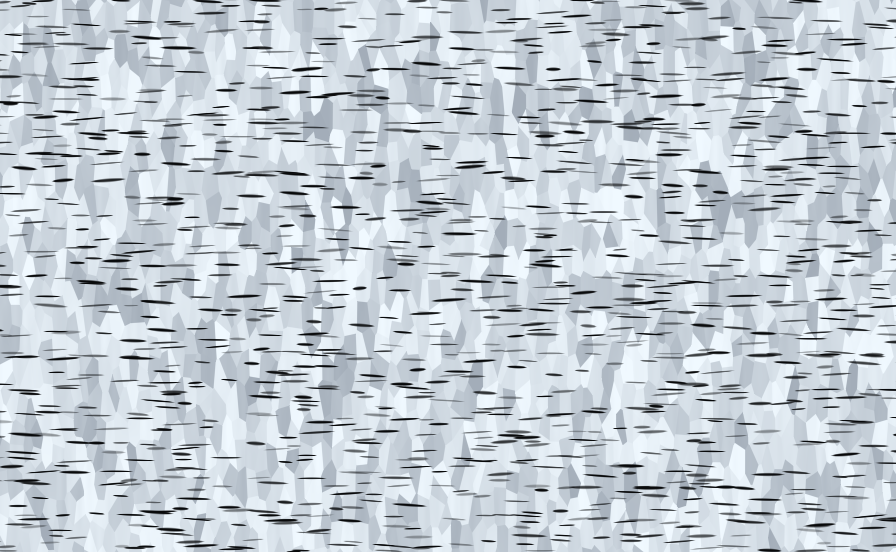
This texture is drawn by a WebGL 1 fragment shader. Its source:

```glsl
precision highp float;
// Pale upright crystal flakes crossed by short, dark horizontal brush dashes.
uniform vec2 u_resolution;

// Sizes are fractions of the canvas height.
#define FLAKE_SIZE vec2(0.0195, 0.050)
#define FLAKE_JITTER 0.92
#define FLAKE_BIAS 0.62
#define STREAK_SIZE vec2(0.009, 0.08)
#define STREAK_DEPTH 0.05
#define DASH_SPACING vec2(0.060, 0.024)
#define DASH_CHANCE 0.54
#define DASH_LENGTH vec2(0.014, 0.036)
#define DASH_WIDTH vec2(0.0014, 0.0042)
#define DASH_TILT 0.09

const vec3 SHADE = vec3(0.64, 0.68, 0.725);
const vec3 FROST = vec3(0.94, 0.975, 1.0);
const vec3 INK = vec3(0.03, 0.035, 0.04);

float hash(vec2 p) {
  return fract(sin(dot(p, vec2(127.1, 311.7))) * 43758.5453);
}

vec2 hash2(vec2 p) {
  return vec2(hash(p), hash(p + vec2(37.3, 91.7)));
}

float valueNoise(vec2 p) {
  vec2 i = floor(p);
  vec2 f = fract(p);
  f = f * f * (3.0 - 2.0 * f);
  float low = mix(hash(i), hash(i + vec2(1.0, 0.0)), f.x);
  float high = mix(hash(i + vec2(0.0, 1.0)), hash(i + vec2(1.0, 1.0)), f.x);
  return mix(low, high, f.y);
}

float flakeTone(vec2 cell) {
  return pow(hash(cell + 17.9), FLAKE_BIAS);
}

// Stretched Voronoi flakes, blended over one pixel at their borders.
float flakes(vec2 p, float pixel) {
  vec2 q = p / FLAKE_SIZE;
  vec2 base = floor(q);
  float nearDist = 100.0;
  float nextDist = 100.0;
  vec2 nearSite = vec2(0.0), nextSite = vec2(1.0);
  vec2 nearCell = base, nextCell = base;
  for (int y = -1; y <= 1; y++) {
    for (int x = -1; x <= 1; x++) {
      vec2 cell = base + vec2(float(x), float(y));
      vec2 site = cell + 0.5 + FLAKE_JITTER * (hash2(cell) - 0.5);
      vec2 d = site - q;
      float dist = dot(d, d);
      if (dist < nearDist) {
        nextDist = nearDist;
        nextSite = nearSite;
        nextCell = nearCell;
        nearDist = dist;
        nearSite = site;
        nearCell = cell;
      } else if (dist < nextDist) {
        nextDist = dist;
        nextSite = site;
        nextCell = cell;
      }
    }
  }
  float slope = 2.0 * length((nextSite - nearSite) / FLAKE_SIZE);
  float border = (nextDist - nearDist) / max(slope, 0.001);
  float inside = smoothstep(-0.7 * pixel, 0.7 * pixel, border);
  return mix(flakeTone(nextCell), flakeTone(nearCell), inside);
}

// Coverage of one scattered layer of lens-shaped dashes.
float dashes(vec2 p, float seed, float pixel) {
  vec2 base = floor(p / DASH_SPACING);
  float clear = 1.0;
  for (int y = -1; y <= 1; y++) {
    for (int x = -1; x <= 1; x++) {
      vec2 cell = base + vec2(float(x), float(y));
      vec2 key = cell + seed;
      vec2 d = p - (cell + hash2(key)) * DASH_SPACING;
      vec2 shape = hash2(key + 5.3);
      vec2 style = hash2(key + 23.1);
      float halfLength = mix(DASH_LENGTH.x, DASH_LENGTH.y, shape.x);
      float halfWidth = mix(DASH_WIDTH.x, DASH_WIDTH.y, shape.y * shape.y);
      d.y += d.x * DASH_TILT * (style.x - 0.5) * 2.0;
      float u = d.x / halfLength;
      float taper = max(1.0 - u * u, 0.0);
      float reach = halfWidth * taper;
      float body = 1.0 - smoothstep(0.2 * reach, reach + 0.5 * pixel, abs(d.y));
      float strength = min(mix(0.3, 1.25, style.y), 1.0);
      float present = step(hash(key + 61.7), DASH_CHANCE);
      clear *= 1.0 - present * strength * body * smoothstep(0.0, 0.6, taper);
    }
  }
  return 1.0 - clear;
}

void main() {
  vec2 p = gl_FragCoord.xy / u_resolution.y;
  float pixel = 1.0 / u_resolution.y;

  // Flakes with faint upright streaks
  float streak = valueNoise(p / STREAK_SIZE) - 0.5;
  float tone = flakes(p, pixel) + streak * STREAK_DEPTH * 2.0;
  vec3 color = mix(SHADE, FROST, clamp(tone, 0.0, 1.0));

  // Two dash layers, so that some strokes overlap
  float first = dashes(p, 3.0, pixel);
  float second = dashes(p + DASH_SPACING * 0.5, 211.0, pixel);
  color = mix(color, INK, 1.0 - (1.0 - first) * (1.0 - second));

  gl_FragColor = vec4(color, 1.0);
}
```
